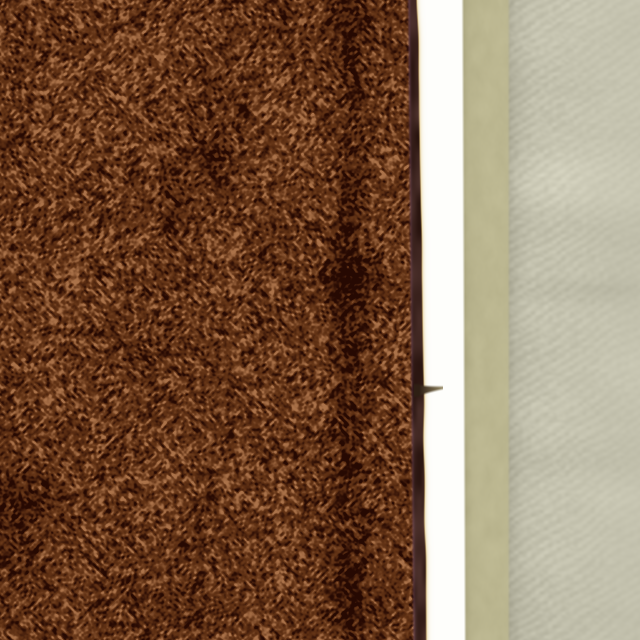
This texture is drawn by a WebGL 1 fragment shader. Its source:

```glsl
precision highp float;
// Grainy brown leather beside a white gap, a cream border and pale twill cloth.
uniform vec2 u_resolution;

#define GRAIN_SCALE 165.0
#define GRAIN_CONTRAST 1.15
#define SEAM_X 0.545
#define SEAM_WIDTH 0.026
#define TWILL_SCALE 62.0
#define TWILL_DEPTH 0.035
#define LEATHER_DARK vec3(0.15, 0.035, 0.008)
#define LEATHER_MID vec3(0.38, 0.195, 0.08)
#define LEATHER_LIGHT vec3(0.67, 0.45, 0.29)
#define GAP_WHITE vec3(0.995, 0.995, 0.985)
#define BORDER_CREAM vec3(0.735, 0.715, 0.565)
#define CLOTH_GREY vec3(0.765, 0.757, 0.68)

float hash(vec2 p) {
  vec3 q = fract(vec3(p.xyx) * 0.1031);
  q += dot(q, q.yzx + 33.33);
  return fract((q.x + q.y) * q.z);
}

float noise(vec2 p) {
  vec2 i = floor(p);
  vec2 f = fract(p);
  f = f * f * (3.0 - 2.0 * f);
  return mix(mix(hash(i), hash(i + vec2(1.0, 0.0)), f.x),
             mix(hash(i + vec2(0.0, 1.0)), hash(i + 1.0), f.x), f.y);
}

float fbm(vec2 p) {
  float sum = 0.0;
  float amp = 0.5;
  for (int i = 0; i < 4; i++) {
    sum += amp * noise(p);
    p = mat2(1.6, 1.2, -1.2, 1.6) * p + 17.3;
    amp *= 0.5;
  }
  return sum;
}

// Soft elliptical spot, 1 at its centre.
float spot(vec2 p, vec2 centre, vec2 radius) {
  vec2 d = (p - centre) / radius;
  return exp(-dot(d, d));
}

// Short curled fibres: noise stretched along a locally chosen diagonal.
float grain(vec2 p) {
  vec2 g = p * GRAIN_SCALE;
  float rising = noise(vec2(g.x + g.y, (g.x - g.y) * 1.7) * 0.62 + 41.0);
  float falling = noise(vec2((g.x + g.y) * 1.7, g.x - g.y) * 0.62 + 313.0);
  float fibre = mix(rising, falling, smoothstep(0.35, 0.65, noise(g * 0.2 + 7.0)));
  return 0.68 * fibre + 0.32 * noise(g * 1.55 + 90.0) - 0.5;
}

float leatherShade(vec2 p) {
  float wobble = 0.008 * (noise(vec2(3.0, p.y * 9.0)) - 0.5);
  float seam = exp(-pow(abs(p.x - SEAM_X - wobble) / SEAM_WIDTH, 2.0));
  float shade = 0.20 * (fbm(p * vec2(9.0, 5.0) + 4.0) - 0.47);
  shade -= seam * (0.13 + 0.12 * noise(vec2(8.0, p.y * 11.0)));
  shade -= 0.20 * spot(p, vec2(0.545, 0.56), vec2(0.045, 0.05));
  shade -= 0.12 * spot(p, vec2(0.545, 1.0), vec2(0.025, 0.10));
  shade -= 0.12 * spot(p, vec2(0.54, 0.07), vec2(0.035, 0.05));
  shade -= 0.22 * spot(p, vec2(0.278, 0.68), vec2(0.025, 0.05));
  shade -= 0.15 * spot(p, vec2(0.33, 0.77), vec2(0.03, 0.05));
  shade -= 0.22 * spot(p, vec2(0.02, 0.20), vec2(0.065, 0.07));
  shade -= 0.10 * spot(p, vec2(0.0, 0.78), vec2(0.035, 0.14));
  shade -= 0.10 * spot(p, vec2(0.31, 0.06), vec2(0.04, 0.05));
  shade -= 0.11 * spot(p, vec2(0.48, 0.29), vec2(0.035, 0.05));
  shade += 0.08 * spot(p, vec2(0.17, 0.88), vec2(0.10, 0.16));
  shade += 0.07 * spot(p, vec2(0.25, 0.30), vec2(0.06, 0.10));
  return shade;
}

vec3 leather(vec2 p) {
  float tone = 0.5 + leatherShade(p) + GRAIN_CONTRAST * grain(p);
  vec3 col = mix(LEATHER_DARK, LEATHER_MID, smoothstep(0.08, 0.53, tone));
  return mix(col, LEATHER_LIGHT, smoothstep(0.48, 0.95, tone));
}

vec3 cloth(vec2 p) {
  float warp = 0.7 * noise(p * 22.0);
  float twill = sin(6.2832 * (TWILL_SCALE * (p.y - 0.65 * p.x) + warp));
  float thread = noise(p * vec2(150.0, 190.0)) - 0.5;
  float fade = mix(1.0, 0.4, smoothstep(0.82, 1.0, p.x));
  float light = TWILL_DEPTH * fade * (0.45 * twill + 1.1 * thread);
  light += 0.06 * (fbm(p * vec2(5.0, 14.0) + 60.0) - 0.47);
  light += 0.035 * spot(p, vec2(0.88, 0.72), vec2(0.10, 0.05));
  light -= 0.035 * spot(p, vec2(0.92, 0.545), vec2(0.12, 0.018));
  light -= 0.09 * exp(-(p.x - 0.795) / 0.018);
  return CLOTH_GREY + light;
}

void main() {
  vec2 p = gl_FragCoord.xy / u_resolution;
  float aa = 1.2 / u_resolution.x;
  float ripple = 0.003 * (noise(vec2(2.0, p.y * 16.0)) - 0.5);
  float rimLeft = mix(0.646, 0.638, p.y);
  float rimRight = 0.665 - 0.006 * p.y - 0.008 * p.y * p.y + ripple;
  float gapRight = mix(0.727, 0.723, p.y);

  // Leather with its dark cut rim and faint violet line.
  vec3 rim = mix(vec3(0.31, 0.20, 0.18), vec3(0.15, 0.07, 0.05), noise(p * vec2(90.0, 28.0)));
  rim += vec3(0.10, 0.07, 0.13) * exp(-pow((p.x - rimLeft) / 0.003, 2.0));
  vec3 col = mix(leather(p), rim, smoothstep(-0.003, 0.003, p.x - rimLeft));

  // White gap with a warm fringe and a small tapered thorn.
  vec3 gap = mix(GAP_WHITE, vec3(0.86, 0.72, 0.38), 0.8 * exp(-max(p.x - rimRight, 0.0) / 0.0025));
  col = mix(col, gap, smoothstep(-aa, aa, p.x - rimRight));
  float along = clamp((p.x - 0.655) / 0.037, 0.0, 1.0);
  float thorn = abs(p.y - 0.390 - 0.004 * along) - mix(0.009, 0.001, sqrt(along));
  float thornMask = (1.0 - smoothstep(-aa, 2.0 * aa, thorn)) * step(0.647, p.x) * step(p.x, 0.692);
  col = mix(col, mix(vec3(0.18, 0.12, 0.08), vec3(0.58, 0.53, 0.38), along), thornMask);

  // Cream border, then cloth.
  vec3 border = BORDER_CREAM + 0.05 * (fbm(p * vec2(55.0, 35.0)) - 0.47);
  border -= 0.07 * exp(-abs(p.x - gapRight) / 0.007);
  col = mix(col, border, smoothstep(-1.5 * aa, 1.5 * aa, p.x - gapRight));
  col = mix(col, cloth(max(p, vec2(0.795, 0.0))), smoothstep(-0.003, 0.003, p.x - 0.795));
  gl_FragColor = vec4(clamp(col, 0.0, 1.0), 1.0);
}
```
